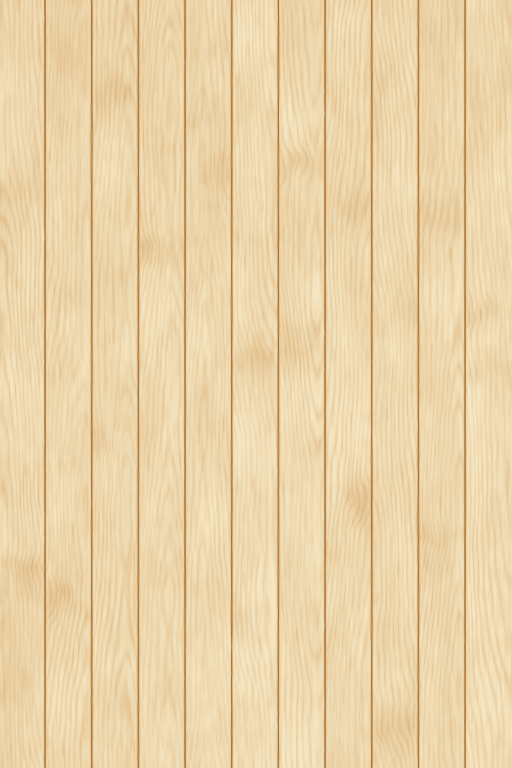
Reproduce this texture procedurally as a WebGL 2 fragment shader.

```glsl
#version 300 es
precision highp float;
// Eleven upright pale wooden planks divided by ten thin brown grooves.
// Each plank takes its own seed for arched growth rings, fibres, stains and
// a smudged knot; all grain is gradient noise stretched along the plank.
uniform vec2 u_resolution;
out vec4 fragColor;

const float PLANK_WIDTH = 0.09115;   // in canvas widths
const float FIRST_EDGE = -0.00315;   // left edge of the first plank
const float PLANK_COUNT = 11.0;
const float GROOVE_HALF = 0.00155;

const vec3 PALE = vec3(0.95, 0.88, 0.73);
const vec3 HONEY = vec3(0.91, 0.80, 0.62);
const vec3 TAN = vec3(0.84, 0.70, 0.49);
const vec3 OCHRE = vec3(0.76, 0.57, 0.32);
const vec3 BROWN = vec3(0.65, 0.42, 0.18);

float hash(vec2 p) {
  vec3 q = fract(vec3(p.xyx) * 0.1031);
  q += dot(q, q.yzx + 33.33);
  return fract((q.x + q.y) * q.z);
}

vec2 gradient(vec2 cell) {
  float angle = 6.2832 * hash(cell);
  return vec2(cos(angle), sin(angle));
}

float gradientNoise(vec2 p) {
  vec2 i = floor(p), f = p - i;
  vec2 w = f * f * f * (f * (f * 6.0 - 15.0) + 10.0);
  vec2 e = vec2(1.0, 0.0);
  float low = mix(dot(gradient(i), f), dot(gradient(i + e), f - e), w.x);
  float high = mix(dot(gradient(i + e.yx), f - e.yx),
                   dot(gradient(i + e.xx), f - e.xx), w.x);
  return mix(low, high, w.y);
}

float layeredNoise(vec2 p) {
  float sum = 0.0, gain = 1.0;
  for (int i = 0; i < 3; i++) {
    sum += gain * gradientNoise(p);
    p = p * 2.03 + 17.3;
    gain *= 0.5;
  }
  return sum;
}

// Soft dark smear, wider than tall, with a ragged outline.
float knotSmudge(vec2 p, float height, float seed) {
  vec2 d = (p - vec2(hash(vec2(seed, 5.0)) - 0.5, height)) / vec2(0.55, 0.4);
  d += 0.9 * gradientNoise(p * vec2(2.5, 2.0) + seed * 9.1);
  return exp(-dot(d, d));
}

// Late-wood lines: rounded arches drawn out along the plank.
float growthRings(vec2 p, float seed, float bend) {
  float centre = (hash(vec2(seed, 1.0)) - 0.5) * 1.3;
  float rise = hash(vec2(seed, 2.0)) < 0.5 ? -0.055 : 0.055;
  vec2 offset = vec2(seed * 7.7, seed * 3.1);
  float warp = 0.32 * gradientNoise(p * vec2(0.9, 0.28) + offset)
             + 0.05 * gradientNoise(p * vec2(3.0, 1.1) + offset);
  float field = length(vec2(p.x - centre, 0.12)) + rise * p.y + warp + bend;
  float phase = field * 9.5;
  float line = pow(0.5 + 0.5 * sin(6.2832 * phase), 2.5);
  return mix(line, 0.35, smoothstep(0.25, 0.7, fwidth(phase))) - 0.35;
}

// Tone of bare wood: 0 is pale, 1 is honey; p is in plank widths.
float woodTone(vec2 p, float seed) {
  vec2 offset = vec2(seed * 13.7, seed * 5.9);
  float knot = knotSmudge(p, 16.4 * hash(vec2(seed, 3.0)), seed);
  float faint = 0.6 * knotSmudge(p, 16.4 * hash(vec2(seed, 4.0)), seed + 20.0);
  float stain = layeredNoise(p * vec2(0.9, 0.45) + offset);
  float fibre = gradientNoise(p * vec2(13.0, 0.9) + offset);
  float fine = gradientNoise(p * vec2(21.0, 2.6) + offset.yx);
  float pores = smoothstep(0.2, 0.55, gradientNoise(p * vec2(16.0, 1.5) + offset + 40.0));
  float ringDepth = 0.55 + 0.6 * gradientNoise(p * vec2(0.8, 0.25) + offset + 71.0);
  float tone = 0.43 + 0.24 * (hash(vec2(seed, 6.0)) - 0.5);
  tone += 0.6 * stain + 0.45 * fibre + 0.4 * fine + 0.45 * pores;
  tone += ringDepth * growthRings(p, seed, 0.12 * knot);
  return tone + 0.75 * (knot + faint);
}

// Lays groove, stained rim and worn light lip over the wood.
vec3 addGroove(vec3 wood, float side, float along, float seam, float pixel) {
  float wear = layeredNoise(vec2(seam * 11.3, along * 9.0));
  float grit = gradientNoise(vec2(seam * 4.7, along * 70.0));
  float d = abs(side + 0.0004 * grit);
  float halfWidth = GROOVE_HALF * (1.0 + 0.35 * wear + 0.25 * grit);
  float core = 1.0 - smoothstep(halfWidth - 0.6 * pixel, halfWidth + 0.6 * pixel, d);
  float rim = exp(-pow(d / 0.0034, 2.0)) * (0.55 + 0.6 * wear);
  float lip = exp(-pow((d - 0.0052) / 0.0016, 2.0)) * (0.45 + 0.5 * grit);
  vec3 groove = mix(BROWN, OCHRE, clamp(0.35 + 0.9 * wear + 0.5 * grit, 0.0, 1.0));
  vec3 color = mix(wood, PALE, clamp(lip, 0.0, 1.0));
  color = mix(color, TAN, clamp(rim, 0.0, 1.0));
  return mix(color, groove, 0.95 * core);
}

void main() {
  vec2 uv = gl_FragCoord.xy / u_resolution.x;
  float height = gl_FragCoord.y / u_resolution.y;
  float across = (uv.x - FIRST_EDGE) / PLANK_WIDTH;
  float plank = clamp(floor(across), 0.0, PLANK_COUNT - 1.0);
  vec2 local = vec2(across - plank - 0.5, uv.y / PLANK_WIDTH);

  // Wood, a little darker toward the top and the left edge
  float tone = woodTone(local, plank + 1.0);
  tone += 0.22 * smoothstep(0.6, 1.0, height) + 0.2 * exp(-uv.x * 9.0) - 0.08;
  vec3 color = mix(PALE, HONEY, clamp(tone, -0.25, 2.3));

  // Nearest inner seam; the outer edges have none
  float seam = clamp(floor(across + 0.5), 1.0, PLANK_COUNT - 1.0);
  float side = (across - seam) * PLANK_WIDTH;
  color = addGroove(color, side, uv.y, seam, 1.0 / u_resolution.x);
  fragColor = vec4(color, 1.0);
}
```
